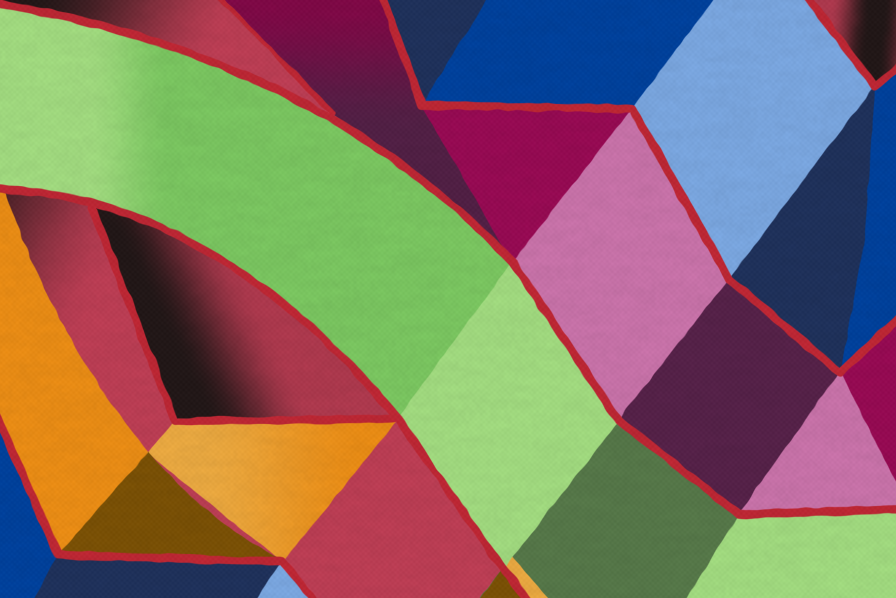
Reproduce this background procedurally as a WebGL 2 fragment shader.

```glsl
#version 300 es
precision highp float;
// Draws a painted canvas of faceted colour panels crossed by a curved green band with red outlines.
uniform vec2 u_resolution;
out vec4 fragColor;

// Palette
const vec3 GREEN = vec3(0.47, 0.76, 0.37), LIME = vec3(0.62, 0.84, 0.49), MOSS = vec3(0.33, 0.46, 0.28);
const vec3 GOLD = vec3(0.90, 0.65, 0.25), ORANGE = vec3(0.90, 0.54, 0.08), BROWN = vec3(0.47, 0.31, 0.02);
const vec3 BLUE = vec3(0.0, 0.25, 0.60), NAVY = vec3(0.12, 0.19, 0.35), SKY = vec3(0.47, 0.64, 0.86);
const vec3 CRIMSON = vec3(0.58, 0.04, 0.32), PINK = vec3(0.77, 0.44, 0.65), PLUM = vec3(0.33, 0.13, 0.28);
const vec3 ROSE = vec3(0.67, 0.22, 0.30), SOOT = vec3(0.13, 0.09, 0.09), OUTLINE = vec3(0.73, 0.15, 0.20);

// Shared corners, in hundredths of the canvas height
const vec2 A = vec2(70.7, 82.4), B = vec2(105.9, 81.8), C = vec2(122.1, 53.3), D = vec2(140.6, 37.7);
const vec2 E = vec2(85.8, 56.1), F = vec2(103.6, 29.7), G = vec2(123.7, 14.0), H = vec2(66.6, 30.0);
const vec2 I = vec2(84.2, 4.9), J = vec2(29.3, 29.5), K = vec2(9.8, 7.2), L = vec2(47.3, 6.1);
const vec2 M = vec2(24.8, 24.2), N = vec2(146.5, 85.6);

float hash(vec2 p) {
  vec3 q = fract(vec3(p.xyx) * 0.1031);
  q += dot(q, q.yzx + 33.33);
  return fract((q.x + q.y) * q.z);
}

float noise(vec2 p) {
  vec2 i = floor(p), f = fract(p);
  f = f * f * (3.0 - 2.0 * f);
  return mix(mix(hash(i), hash(i + vec2(1, 0)), f.x),
             mix(hash(i + vec2(0, 1)), hash(i + vec2(1, 1)), f.x), f.y);
}

// Signed distance to a line, negative to the right of a -> b
float side(vec2 p, vec2 a, vec2 b) {
  vec2 e = normalize(b - a), r = p - a;
  return e.x * r.y - e.y * r.x;
}

// Convex shapes with clockwise corners
float tri(vec2 p, vec2 a, vec2 b, vec2 c) {
  return max(side(p, a, b), max(side(p, b, c), side(p, c, a)));
}
float quad(vec2 p, vec2 a, vec2 b, vec2 c, vec2 d) {
  return max(max(side(p, a, b), side(p, b, c)), max(side(p, c, d), side(p, d, a)));
}

// Quadratic curve running left to right, extended by its tangents; negative below
float arc(vec2 p, vec2 a, vec2 b, vec2 c) {
  vec2 k = a - 2.0 * b + c, h = b - a;
  float x = clamp(p.x, a.x, c.x) - a.x;
  float t = x / (h.x + sqrt(max(h.x * h.x + k.x * x, 0.0)));
  vec2 tangent = normalize(h + k * t);
  vec2 r = p - (a + 2.0 * h * t + k * t * t);
  return tangent.x * r.y - tangent.y * r.x;
}

float segment(vec2 p, vec2 a, vec2 b) {
  vec2 r = p - a, e = b - a;
  return length(r - e * clamp(dot(r, e) / max(dot(e, e), 1e-4), 0.0, 1.0));
}
float chain(vec2 p, vec2 a, vec2 b, vec2 c, vec2 d) {
  return min(segment(p, a, b), min(segment(p, b, c), segment(p, c, d)));
}

void paint(inout vec3 col, vec3 pigment, float d, float blur) {
  col = mix(col, pigment, 1.0 - smoothstep(-blur, blur, d - 0.1));
}

void main() {
  vec2 uv = gl_FragCoord.xy / u_resolution;
  vec2 canvas = uv * vec2(150.0, 100.0);
  float aa = max(0.15, 75.0 / u_resolution.y);
  vec2 p = canvas + 0.3 * (vec2(noise(canvas * 0.6), noise(canvas * 0.6 + 40.0)) - 0.5);
  float upper = arc(p, vec2(0, 99.4), vec2(53.7, 90.2), E);
  float lower = arc(p, vec2(0, 68.4), vec2(36.1, 66.8), H);

  // Shaded corner and upper panels
  vec3 col = mix(SOOT, ROSE * 1.08, smoothstep(4.0, 42.0, p.x + 0.5 * (100.0 - p.y)));
  paint(col, mix(PLUM * 0.95, CRIMSON * 0.85, smoothstep(78.0, 100.0, p.y)),
        quad(p, vec2(36.1, 101), vec2(63.8, 101), E, vec2(55.7, 81)), aa);
  paint(col, NAVY, tri(p, vec2(63.8, 101), vec2(82.2, 101), A), aa);
  paint(col, BLUE, quad(p, vec2(82.2, 101), vec2(120.2, 101), B, A), aa);
  paint(col, SKY, quad(p, B, vec2(127.4, 110.6), N, C), aa);
  float shade = smoothstep(1.0, 8.0, abs(p.x - 146.0 - 0.1 * (p.y - 90.0)));
  paint(col, mix(SOOT, ROSE, shade), tri(p, vec2(134.7, 101), vec2(166, 101), N), aa);

  // Right-hand facets
  paint(col, BLUE, quad(p, N, vec2(165, 100), vec2(155, 50.9), D), aa);
  paint(col, NAVY, quad(p, N, vec2(144.5, 59), D, C), aa);
  paint(col, CRIMSON, tri(p, A, B, E), aa);
  paint(col, PINK, quad(p, B, C, F, E), aa);
  paint(col, PLUM, quad(p, C, D, G, F), aa);
  paint(col, CRIMSON, tri(p, D, vec2(155, 50.9), vec2(155, 9.5)), aa);
  paint(col, PINK, quad(p, D, vec2(151, 17.2), vec2(151, 14.8), G), aa);
  paint(col, LIME, quad(p, G, vec2(151, 14.9), vec2(151, -2), vec2(113.5, -2)), aa);
  paint(col, MOSS, quad(p, F, G, vec2(113.5, -2), vec2(78.8, -2)), aa);

  // Lower-left amber facets and the shaded hollow
  paint(col, GOLD, max(lower, side(p, I, H)), aa);
  paint(col, ORANGE, max(arc(p, vec2(1, 67.2), vec2(9.5, 43), M), side(p, M, K)), aa);
  paint(col, mix(GOLD, ORANGE, smoothstep(32.0, 62.0, p.x)), quad(p, M, J, H, L), aa);
  paint(col, BROWN, max(arc(p, M, vec2(35, 12.5), L), max(side(p, K, M), side(p, L, K))), aa);
  paint(col, BROWN, tri(p, I, vec2(89, -2), vec2(79, -2)), aa);
  float hollow = max(lower, max(side(p, J, vec2(15.4, 65.2)), side(p, H, J)));
  paint(col, mix(SOOT, ROSE, smoothstep(25.0, 43.0, p.x + 0.5 * (p.y - 50.0))), hollow, aa);
  paint(col, BLUE, quad(p, vec2(-1, 31.5), K, vec2(4.9, -2), vec2(-1, -2)), aa);
  paint(col, NAVY, quad(p, K, L, vec2(41.7, -2), vec2(4.9, -2)), aa);
  paint(col, SKY, tri(p, L, vec2(54, -2), vec2(41.7, -2)), aa);

  // Curved band
  paint(col, mix(LIME, GREEN, smoothstep(14.0, 29.0, p.x)), max(max(upper, -lower), side(p, E, H)), aa);
  paint(col, LIME, quad(p, E, F, I, H), aa);

  // Red outlines
  float line = min(max(abs(upper), p.x - E.x), max(abs(lower), p.x - H.x));
  line = min(line, min(chain(p, E, F, G, vec2(151, 14.8)), chain(p, H, I, vec2(89.4, -2), vec2(89.4, -2))));
  line = min(line, min(chain(p, vec2(15.4, 65.2), J, H, H), chain(p, vec2(-1, 31.5), K, L, vec2(54, -2))));
  line = min(line, min(chain(p, vec2(63.8, 101), A, B, C), chain(p, C, D, vec2(151, 47.2), vec2(151, 47.2))));
  line = min(line, chain(p, vec2(134.7, 101), N, vec2(151, 89.1), N));
  line = min(line, segment(p, vec2(36.1, 101), vec2(55.7, 81)) + 0.25);
  paint(col, OUTLINE, line - 0.45 - 0.25 * noise(canvas * 0.3), aa);

  // Brush variation and woven cloth
  float brush = noise(canvas * vec2(0.25, 0.8)) + noise(canvas * 1.7) - 1.0;
  float weave = sin(canvas.x * 7.0) * sin(canvas.y * 7.0);
  fragColor = vec4(col * (1.0 + 0.03 * brush) + 0.01 * weave, 1.0);
}
```
